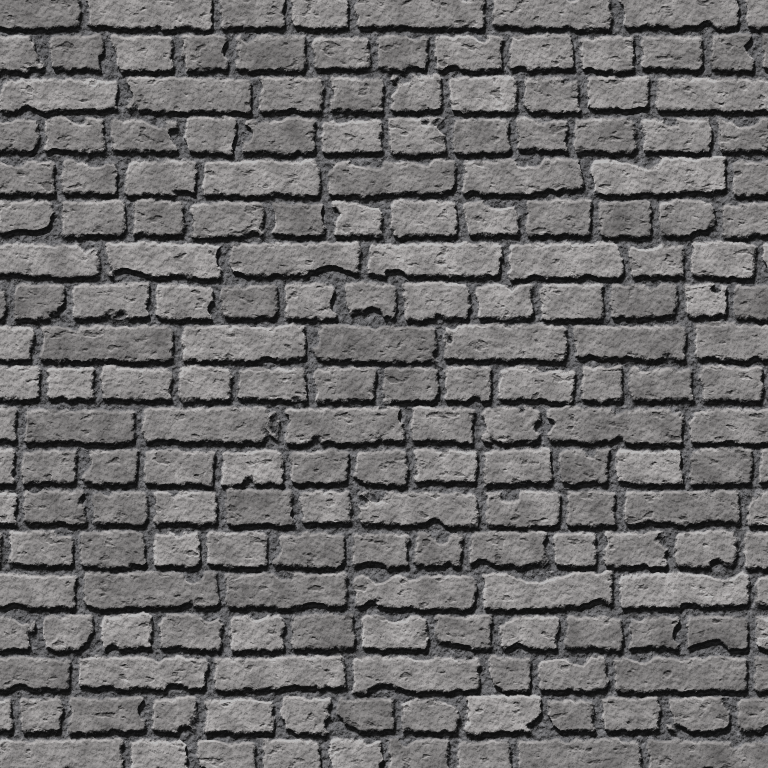
Write a WebGL 2 fragment shader that draws this texture.

```glsl
#version 300 es
precision highp float;
// Old grey brick wall: rows of short bricks alternate with rows of mostly long ones.
// Each brick is a warped, chipped rounded box set in rough mortar; a height field
// gives the relief, and samples taken towards the light give the cast shadows.

uniform vec2 u_resolution;
out vec4 outColor;

const float ROWS = 18.55;        // rows over the canvas height
const float ROW_OFFSET = 0.222;  // part of the lowest row that is cut off
const float PITCH = 1.6;         // short brick plus joint, in row heights
const float HALF_JOINT = 0.1;
const float LONG_SHARE = 0.74;   // share of joined pairs in the long rows
const vec2 TO_LIGHT = vec2(-0.35, 0.94);
const vec3 BRICK_TINT = vec3(1.0, 0.984, 0.98);
const vec3 MORTAR_TINT = vec3(0.98, 0.98, 1.0);

float hash(vec2 p) {
  vec3 a = fract(p.xyx * 0.1031);
  a += dot(a, a.yzx + 33.33);
  return fract((a.x + a.y) * a.z);
}

float cornerSlope(vec2 cell, vec2 offset) {
  float angle = 6.2832 * hash(cell);
  return dot(vec2(cos(angle), sin(angle)), offset);
}

float gradientNoise(vec2 p) {
  vec2 i = floor(p), f = p - i;
  vec2 u = f * f * f * (f * (f * 6.0 - 15.0) + 10.0);
  vec2 e = vec2(1.0, 0.0);
  float low = mix(cornerSlope(i, f), cornerSlope(i + e, f - e), u.x);
  float high = mix(cornerSlope(i + e.yx, f - e.yx), cornerSlope(i + 1.0, f - 1.0), u.x);
  return mix(low, high, u.y);
}

float fbm(vec2 p) {
  float sum = 0.0, amplitude = 0.5;
  for (int k = 0; k < 4; k++) {
    sum += amplitude * gradientNoise(p);
    p = mat2(1.6, 1.2, -1.2, 1.6) * p + 17.3;
    amplitude *= 0.5;
  }
  return sum;
}

float roundedBox(vec2 p, vec2 halfSize, float radius) {
  vec2 d = abs(p) - halfSize + radius;
  return length(max(d, 0.0)) + min(max(d.x, d.y), 0.0) - radius;
}

// Position of an upright joint, counted in short bricks
float jointAt(float index, float row) {
  return index + 0.3 * (hash(vec2(index, row) + 5.0) - 0.5);
}

// Signed distance to the brick (x) and its identity (yz)
vec3 brickAt(vec2 p) {
  vec2 w = p + 0.07 * vec2(gradientNoise(p * 1.6), gradientNoise(p * 1.3 + 40.0));
  float row = floor(w.y);
  float x = w.x / PITCH + 2.0 * hash(vec2(row, 71.0)) + 8.0;

  // Find the brick, joining pairs in every other row
  float first = floor(x);
  first += step(jointAt(first + 1.0, row), x) - step(x, jointAt(first, row));
  float last = first + 1.0;
  float pair = 2.0 * floor(first * 0.5);
  if (mod(row, 2.0) < 0.5 && hash(vec2(pair, row) + 90.0) < LONG_SHARE) {
    first = pair;
    last = pair + 2.0;
  }
  vec2 id = vec2(first, row);
  float left = jointAt(first, row), right = jointAt(last, row);

  // Slightly tilted box of varied height
  float tilt = 0.07 * (hash(id + 13.0) - 0.5);
  vec2 local = vec2((x - 0.5 * (left + right)) * PITCH, w.y - row - 0.5);
  local.y += local.x * tilt + 0.05 * (hash(id + 29.0) - 0.5);
  vec2 halfSize = vec2(0.5 * (right - left) * PITCH - HALF_JOINT, 0.43 - 0.05 * hash(id + 47.0));
  float d = roundedBox(local, halfSize, 0.09);

  // Broken corners and ragged edges
  d += 0.65 * max(gradientNoise(p * 1.4 + id * 7.7) - 0.22, 0.0);
  d += 0.14 * fbm(p * 4.5);
  return vec3(d, id);
}

float coverage(float d) { return smoothstep(0.035, -0.035, d); }

float pitting(vec2 p) { return smoothstep(0.13, 0.32, fbm(p * vec2(2.2, 3.6) + 61.0)); }

float wallHeight(vec2 p) {
  float d = brickAt(p).x;
  float face = smoothstep(0.05, -0.07, d);
  float grain = fbm(p * 6.5);
  return face * (0.13 - 0.06 * pitting(p)) + mix(0.19, 0.085, face) * grain;
}

float castShadow(vec2 p) {
  float shade = 0.0;
  for (int k = 1; k <= 3; k++) {
    shade = max(shade, coverage(brickAt(p + TO_LIGHT * 0.05 * float(k)).x));
  }
  return shade;
}

void main() {
  vec2 p = gl_FragCoord.xy / u_resolution * ROWS + vec2(0.0, ROW_OFFSET);
  vec3 brick = brickAt(p);
  float cover = coverage(brick.x);

  // Base tones with stains and grain
  float stain = fbm(p * 1.7 + 23.0);
  float grain = gradientNoise(p * 13.0);
  float brickTone = 0.53 + 0.13 * (hash(brick.yz + 3.0) - 0.5) + 0.24 * stain + 0.06 * grain;
  brickTone *= 1.0 - 0.18 * pitting(p);
  float mortarTone = 0.385 + 0.2 * fbm(p * 5.0 + 9.0) + 0.07 * grain;
  vec3 color = mix(mortarTone * MORTAR_TINT, brickTone * BRICK_TINT, cover);

  // Relief and cast shadow
  float reach = 0.035;
  float slope = (wallHeight(p) - wallHeight(p + TO_LIGHT * reach)) / reach;
  color *= clamp(1.0 + slope * (slope > 0.0 ? 0.22 : 0.45), 0.25, 1.3);
  color *= 1.0 - 0.78 * castShadow(p) * (1.0 - cover);
  outColor = vec4(clamp(color, 0.06, 0.72), 1.0);
}
```
